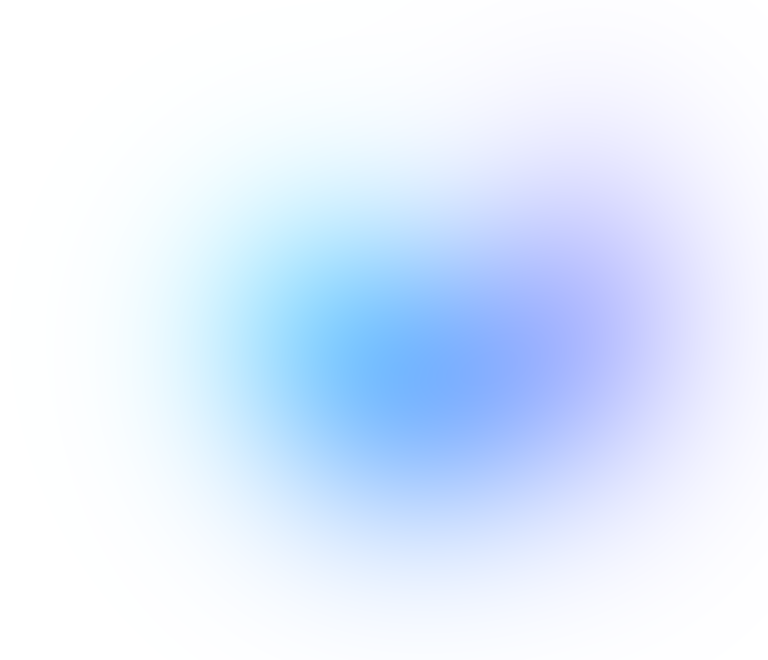
Give the GLSL for this background, as a Shadertoy shader.

```glsl
// Soft glow of cyan, blue and violet light blended on a white ground.

// Centres and radii are in canvas heights, measured from the canvas centre.
#define CORE_CENTER   vec2(0.070, -0.098)
#define CORE_RADIUS   vec2(0.174, 0.159)
#define CORE_TILT     0.436
#define CYAN_CENTER   vec2(-0.097, 0.012)
#define CYAN_RADIUS   vec2(0.148, 0.152)
#define VIOLET_CENTER vec2(0.309, 0.027)
#define VIOLET_RADIUS vec2(0.144, 0.189)

// Light that each glow takes away from white
#define CORE_TINT     vec3(0.38, 0.24, 0.0)
#define CYAN_TINT     vec3(0.26, 0.05, 0.0)
#define VIOLET_TINT   vec3(0.18, 0.19, 0.0)

// Elliptical Gaussian falloff: 1 at the centre, fading smoothly to 0
float glow(vec2 p, vec2 center, vec2 radius, float tilt) {
    float c = cos(tilt), s = sin(tilt);
    vec2 d = p - center;
    vec2 q = vec2(c * d.x + s * d.y, c * d.y - s * d.x) / radius;
    return exp(-0.5 * dot(q, q));
}

void mainImage(out vec4 fragColor, in vec2 fragCoord) {
    vec2 p = (fragCoord - 0.5 * iResolution.xy) / iResolution.y;

    // Tint the white ground with the three overlapping glows
    vec3 color = vec3(1.0);
    color -= CORE_TINT * glow(p, CORE_CENTER, CORE_RADIUS, CORE_TILT);
    color -= CYAN_TINT * glow(p, CYAN_CENTER, CYAN_RADIUS, 0.0);
    color -= VIOLET_TINT * glow(p, VIOLET_CENTER, VIOLET_RADIUS, 0.0);

    fragColor = vec4(clamp(color, 0.0, 1.0), 1.0);
}
```
